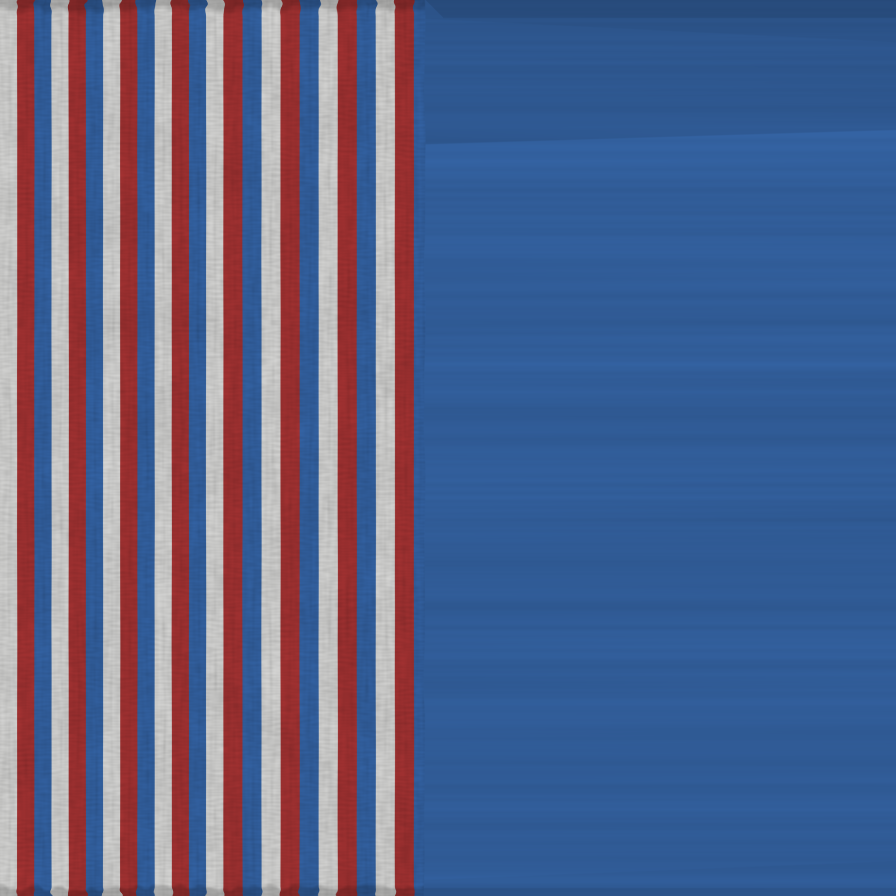
A Shadertoy shader for this texture:

```glsl
vec2 gradientAt(vec2 cell) {
    vec3 p = fract(vec3(cell.xyx) * vec3(0.1031, 0.103, 0.0973));
    p += dot(p, p.yzx + 33.33);
    float angle = 6.2832 * fract((p.x + p.y) * p.z);
    return vec2(cos(angle), sin(angle));
}

float gradientNoise(vec2 p) {
    vec2 cell = floor(p), f = fract(p);
    vec2 u = f * f * f * (f * (f * 6.0 - 15.0) + 10.0);
    float a = dot(gradientAt(cell), f);
    float b = dot(gradientAt(cell + vec2(1, 0)), f - vec2(1, 0));
    float c = dot(gradientAt(cell + vec2(0, 1)), f - vec2(0, 1));
    float d = dot(gradientAt(cell + vec2(1, 1)), f - vec2(1, 1));
    return mix(mix(a, b, u.x), mix(c, d, u.x), u.y);
}

// Stripes cycle white, red, blue; the last blue runs on to the right.
vec3 stripeColor(float index) {
    float kind = mod(clamp(index, 0.0, 23.0), 3.0);
    if (kind < 0.5) return vec3(0.77, 0.77, 0.765);
    if (kind < 1.5) return vec3(0.59, 0.18, 0.18);
    return vec3(0.185, 0.355, 0.59);
}

// Nine-and-a-bit narrow periods switch to slightly wider stripes.
float stripeCoord(float x) {
    return x < 0.2493 ? x / 0.01917 : 13.0 + (x - 0.2493) / 0.02127;
}

vec3 stripedCloth(vec2 uv, float pixel) {
    // Frayed hems pull the stripe edges sideways.
    float hem = smoothstep(0.981, 0.998, uv.y) + smoothstep(0.011, 0.001, uv.y);
    float x = uv.x + hem * 0.006 * gradientNoise(uv * vec2(55.0, 90.0));
    x += 0.0004 * gradientNoise(vec2(uv.x * 20.0, uv.y * 9.0));

    float s = stripeCoord(x);
    float edge = floor(s + 0.5);
    float blur = 0.7 * pixel / 0.02;
    vec3 color = mix(stripeColor(edge - 1.0), stripeColor(edge),
                     smoothstep(-blur, blur, s - edge));

    // Woven threads, soft creases and a faint seam inside each stripe.
    float across = fract(s);
    float weave = 0.075 * gradientNoise(uv * vec2(70.0, 340.0))
                + 0.05 * gradientNoise(uv * vec2(210.0, 24.0))
                + 0.05 * gradientNoise(uv * vec2(14.0, 18.0));
    float seamX = 0.55 + 0.16 * gradientNoise(vec2(floor(s) * 3.7, uv.y * 7.0));
    float seam = smoothstep(0.13, 0.0, abs(across - seamX));
    seam *= 0.5 + gradientNoise(vec2(floor(s) * 5.3, uv.y * 45.0));
    color *= 1.0 + weave - 0.045 * seam;

    // Darkened hems with an uneven border.
    float fray = 0.007 * gradientNoise(vec2(uv.x * 75.0, 2.5));
    float shade = smoothstep(0.984, 0.994, uv.y + fray)
                + smoothstep(0.012, 0.006, uv.y + fray);
    return color * (1.0 - 0.17 * shade);
}

vec3 bluePanel(vec2 uv, float pixel) {
    float t = (uv.x - 0.475) / 0.525;

    // Horizontal streaks stretched across the full panel.
    float streak = 0.0;
    float frequency = 18.0, amplitude = 0.055;
    for (int i = 0; i < 4; i++) {
        streak += amplitude * gradientNoise(vec2(uv.x * 0.6 + float(i) * 7.3,
                                                 uv.y * frequency));
        frequency *= 2.3;
        amplitude *= 0.85;
    }
    float light = 1.0 + streak;

    // Slanted shadow folds near the top.
    float foldY = mix(0.839, 0.855, t);
    float fold = smoothstep(-pixel, pixel, uv.y - foldY);
    float below = max(foldY - uv.y, 0.0);
    light += (1.0 - fold) * 0.05 * exp(-below * 18.0) - 0.055 * fold;
    float topFold = mix(0.979, 0.953, t);
    light -= 0.035 * smoothstep(-pixel, pixel, uv.y - topFold);
    float corner = 0.98 + max(0.0, 0.495 - uv.x);
    light -= 0.085 * smoothstep(-pixel, pixel, uv.y - corner);

    // Shallow wedge and dark strip along the bottom.
    light -= 0.03 * smoothstep(pixel, -pixel, uv.y - mix(0.018, 0.039, t));
    light -= 0.07 * smoothstep(pixel, -pixel, uv.y - 0.009);
    return vec3(0.188, 0.357, 0.588) * light;
}

void mainImage(out vec4 fragColor, in vec2 fragCoord) {
    vec2 uv = fragCoord / iResolution.xy;
    float pixel = 1.0 / iResolution.y;
    float panelEdge = 0.474 + 0.003 * gradientNoise(vec2(3.5, uv.y * 16.0));
    float panel = smoothstep(-pixel, pixel, uv.x - panelEdge);
    vec3 color = mix(stripedCloth(uv, pixel), bluePanel(uv, pixel), panel);
    fragColor = vec4(clamp(color, 0.0, 1.0), 1.0);
}
```
